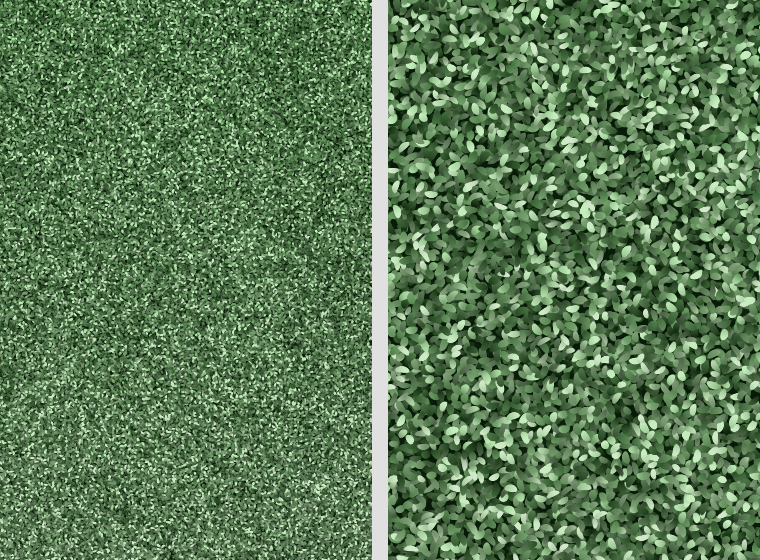
Left, the full canvas; right, a detail of the centre.
Write a Shadertoy shader that draws this texture.

```glsl
// Short artificial turf: a dense mat of tiny sunlit leaf tips over dark gaps.

const float CELLS = 168.0; // leaf cells per canvas height
const int LAYERS = 3;

vec3 hash3(vec2 p, float seed) {
    vec3 q = fract(vec3(p.xyx) * vec3(0.1031, 0.1030, 0.0973) + seed * 0.137);
    q += dot(q, q.yxz + 33.33);
    return fract((q.xxy + q.yzz) * q.zyx);
}

float valueNoise(vec2 p, float seed) {
    vec2 cell = floor(p);
    vec2 f = fract(p);
    f = f * f * (3.0 - 2.0 * f);
    float low = mix(hash3(cell, seed).x, hash3(cell + vec2(1, 0), seed).x, f.x);
    float high = mix(hash3(cell + vec2(0, 1), seed).x, hash3(cell + vec2(1, 1), seed).x, f.x);
    return mix(low, high, f.y);
}

vec2 rotate(vec2 p, float angle) {
    float c = cos(angle), s = sin(angle);
    return vec2(c * p.x + s * p.y, c * p.y - s * p.x);
}

// Approximate signed distance to an ellipse
float ellipse(vec2 p, vec2 radii) {
    return (length(p / radii) - 1.0) * min(radii.x, radii.y);
}

float ramp(float from, float to, float t) {
    return clamp((t - from) / (to - from), 0.0, 1.0);
}

// Deep shadow through mid green to pale sunlit tips
vec3 turfColor(float tone) {
    vec3 color = vec3(0.03, 0.10, 0.03);
    color = mix(color, vec3(0.07, 0.16, 0.06), ramp(0.00, 0.08, tone));
    color = mix(color, vec3(0.18, 0.30, 0.16), ramp(0.08, 0.25, tone));
    color = mix(color, vec3(0.31, 0.44, 0.29), ramp(0.25, 0.49, tone));
    color = mix(color, vec3(0.41, 0.56, 0.38), ramp(0.49, 0.68, tone));
    color = mix(color, vec3(0.49, 0.62, 0.46), ramp(0.68, 0.83, tone));
    color = mix(color, vec3(0.65, 0.80, 0.62), ramp(0.83, 0.96, tone));
    return mix(color, vec3(0.80, 0.92, 0.77), ramp(0.96, 1.15, tone));
}

// Paints one layer of leaves; surface holds tone and tint
vec2 paintLeaves(vec2 surface, vec2 p, float seed, vec2 toneRange, float pixel) {
    vec2 home = floor(p);
    for (int y = -1; y <= 1; y++) {
        for (int x = -1; x <= 1; x++) {
            vec2 cell = home + vec2(x, y);
            vec3 place = hash3(cell, seed);
            vec3 look = hash3(cell + 71.0, seed + 5.0);
            vec2 center = cell + 0.1 + 0.8 * place.xy;
            vec2 q = rotate(p - center, place.z * 6.2832);
            vec2 radii = vec2(mix(0.45, 0.75, look.y), mix(0.26, 0.40, look.z));
            q.y += 0.25 * q.x * q.x; // slight curl
            float cover = 1.0 - smoothstep(-0.5 * pixel, 0.5 * pixel, ellipse(q, radii));
            float tone = mix(toneRange.x, toneRange.y, look.x) + 0.12 * q.x / radii.x;
            surface = mix(surface, vec2(tone, look.z - 0.5), cover);
        }
    }
    return surface;
}

void mainImage(out vec4 fragColor, in vec2 fragCoord) {
    vec2 uv = fragCoord / iResolution.y;
    vec2 p = uv * CELLS;
    float pixel = CELLS / iResolution.y;

    // Stacked leaves, brighter towards the top of the pile
    vec2 surface = vec2(0.02, 0.0);
    for (int i = 0; i < LAYERS; i++) {
        float height = float(i) / float(LAYERS - 1);
        vec2 toneRange = mix(vec2(0.05, 0.52), vec2(0.24, 1.14), height);
        vec2 shift = vec2(0.37, 0.61) * float(i);
        surface = paintLeaves(surface, p + shift, 1.0 + 3.0 * float(i), toneRange, pixel);
    }

    // Tufts, broad patches and a gentle fade towards the top
    float tufts = valueNoise(uv * 55.0, 20.0) - 0.5;
    float patches = valueNoise(uv * 9.0, 30.0) - 0.5;
    float tone = mix(0.5, surface.x, 1.06);
    tone += 0.14 * tufts + 0.06 * patches + 0.05 * (0.5 - uv.y);

    // Fresher green in some leaves and near the top
    vec3 color = turfColor(tone);
    float fresh = 0.06 * surface.y + 0.03 * (uv.y - 0.5);
    color += fresh * vec3(-1.0, 0.3, -1.0) * smoothstep(0.1, 0.5, tone);
    fragColor = vec4(clamp(color, 0.0, 1.0), 1.0);
}
```
